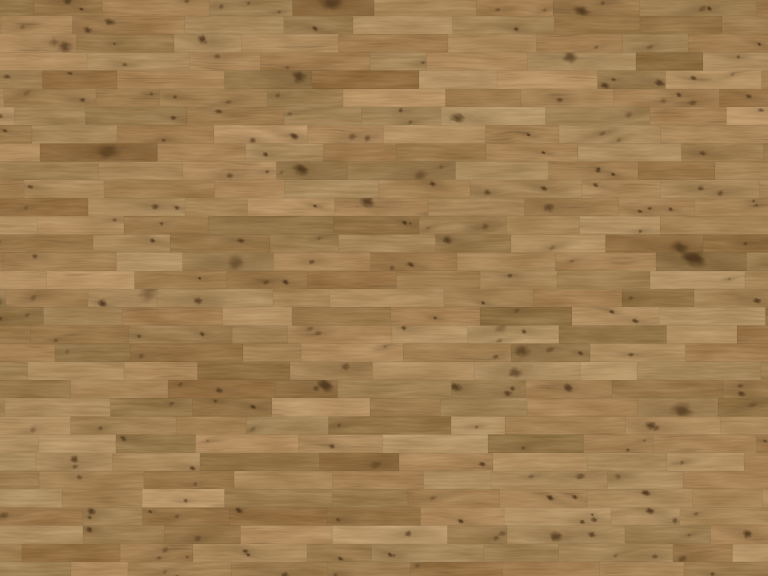
This texture is drawn by a Shadertoy shader. Its source:

```glsl
// Oak parquet: staggered rows of short planks with fine grain, streaks and scattered knots.

// Layout, in units of the canvas height
const float ROWS = 31.65;
const float ROW_SHIFT = 0.23;
const float PLANK_LENGTH = 0.156;
const float JOINT_JITTER = 0.42;
const float SEAM_WIDTH = 0.0014;
const float SEAM_DARKNESS = 0.07;

// Wood
const vec3 DARK_OAK = vec3(0.54, 0.41, 0.24);
const vec3 LIGHT_OAK = vec3(0.705, 0.575, 0.40);
const vec3 KNOT_BROWN = vec3(0.29, 0.20, 0.10);
const vec3 WARM_TINT = vec3(0.024, -0.006, -0.008);
const float MEAN_TONE = 0.56;
const float TONE_SPREAD = 0.56;
const float GRAIN_STRENGTH = 0.34;
const float FIBRE_STRENGTH = 0.20;
const float CLOUD_STRENGTH = 0.36;

// Knots
const int KNOTS_PER_PLANK = 3;
const float KNOT_CHANCE = 0.30;
const float KNOT_MIN_RADIUS = 0.0028;
const float SMEAR_STRENGTH = 0.26;

const int SAMPLES = 2; // per axis, for smooth edges

vec3 hash3(vec2 p) {
    vec3 q = fract(vec3(p.xyx) * vec3(0.1031, 0.1030, 0.0973));
    q += dot(q, q.yxz + 33.33);
    return fract((q.xxy + q.yzz) * q.zyx);
}

float gradientNoise(vec2 p) {
    vec2 i = floor(p), f = p - i;
    vec2 u = f * f * f * (f * (f * 6.0 - 15.0) + 10.0);
    vec4 corner;
    for (int k = 0; k < 4; k++) {
        vec2 o = vec2(k & 1, k >> 1);
        float angle = 6.28319 * hash3(i + o).x;
        corner[k] = dot(vec2(cos(angle), sin(angle)), f - o);
    }
    return mix(mix(corner.x, corner.y, u.x), mix(corner.z, corner.w, u.x), u.y);
}

// Position of a butt joint along its row, in plank lengths
float jointAt(float index, float row) {
    return index + JOINT_JITTER * hash3(vec2(index + 71.0, row + 13.0)).x;
}

// x: dark core, y: stretched stain around all knots of one plank
vec2 knots(vec2 local, vec2 size, vec2 id) {
    vec2 mask = vec2(0.0);
    for (int k = 0; k < KNOTS_PER_PLANK; k++) {
        vec2 seed = id + vec2(37.0, 59.0) * float(k + 1);
        vec3 place = hash3(seed);
        vec3 kind = hash3(seed + 211.0);
        if (place.z > KNOT_CHANCE) continue;
        float radius = KNOT_MIN_RADIUS + 0.0035 * kind.x + 0.009 * pow(kind.x, 14.0);
        vec2 d = (local - size * mix(vec2(0.06, 0.15), vec2(0.94, 0.85), place.xy)) / radius;
        d.y += d.x * (kind.z - 0.5) * 0.6;
        d.x *= mix(0.6, 1.0, kind.y);
        d += 0.35 * gradientNoise(d * 1.3 + seed);
        float core = (1.0 - smoothstep(0.15, 1.25, length(d))) * mix(0.3, 0.9, kind.z);
        float stain = exp(-dot(d * d, vec2(0.035, 0.4)));
        mask = max(mask, vec2(core, stain));
    }
    return mask;
}

vec3 parquet(vec2 p) {
    // Find the plank
    float y = p.y * ROWS + ROW_SHIFT;
    float row = floor(y);
    float x = p.x / PLANK_LENGTH + 8.0 * hash3(vec2(row, 5.0)).y;
    float index = floor(x);
    if (x < jointAt(index, row)) index -= 1.0;
    float left = jointAt(index, row);
    vec2 size = vec2((jointAt(index + 1.0, row) - left) * PLANK_LENGTH, 1.0 / ROWS);
    vec2 local = vec2((x - left) * PLANK_LENGTH, (y - row) / ROWS);
    vec2 id = vec2(index, row);
    vec3 look = hash3(id + 101.0);
    vec3 offset = hash3(id + 307.0) * 90.0;

    // Grain bends around the knots
    vec2 knot = knots(local, size, id);
    vec2 g = local + vec2(0.0, 0.003 * knot.y);
    g.y += 0.004 * gradientNoise(local * vec2(12.0, 25.0) + offset.zx);
    float grain = gradientNoise(g * vec2(9.0, 190.0) + offset.xy);
    float fibre = gradientNoise(g * vec2(38.0, 430.0) + offset.yz);
    float cloud = gradientNoise(g * vec2(14.0, 42.0) + offset.zy);

    // Tone of the plank
    float tone = MEAN_TONE + TONE_SPREAD * (look.x + look.y - 1.0);
    tone += GRAIN_STRENGTH * grain + FIBRE_STRENGTH * fibre + CLOUD_STRENGTH * cloud;
    vec3 color = mix(DARK_OAK, LIGHT_OAK, tone) + WARM_TINT * (look.z - 0.5);

    // Knots, dark streaks and seams
    float streak = smoothstep(0.25, 0.6, grain - 0.3 * cloud) * step(0.6, look.z);
    color = mix(color, KNOT_BROWN, 0.22 * streak);
    color = mix(color, KNOT_BROWN, SMEAR_STRENGTH * knot.y * (0.7 + grain));
    color = mix(color, KNOT_BROWN, knot.x);
    vec2 border = min(local, size - local);
    float seam = 1.0 - smoothstep(0.0, SEAM_WIDTH, min(border.x, border.y));
    return color * (1.0 - SEAM_DARKNESS * seam);
}

void mainImage(out vec4 fragColor, in vec2 fragCoord) {
    vec3 sum = vec3(0.0);
    for (int k = 0; k < SAMPLES * SAMPLES; k++) {
        vec2 shift = (vec2(k % SAMPLES, k / SAMPLES) + 0.5) / float(SAMPLES) - 0.5;
        sum += parquet((fragCoord + shift) / iResolution.y);
    }
    fragColor = vec4(sum / float(SAMPLES * SAMPLES), 1.0);
}
```
